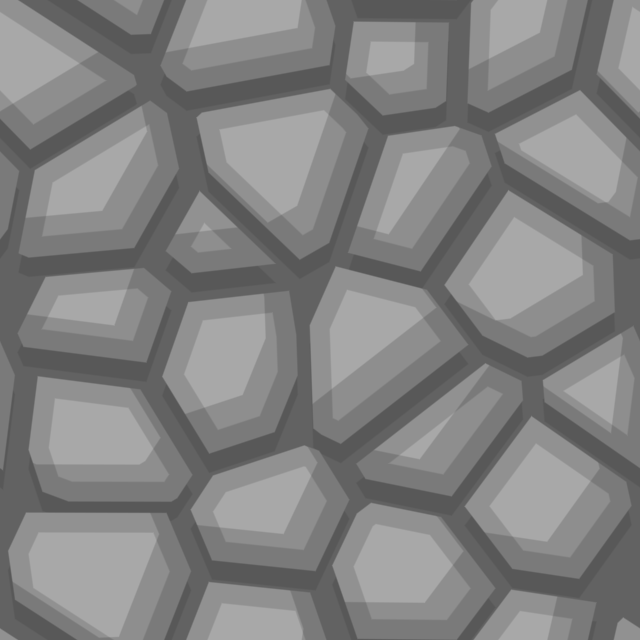
This texture is drawn by a WebGL 1 fragment shader. Its source:

```glsl
precision highp float;

// Tiling wall of flat-shaded grey stones with bevelled rims and drop shadows.
// Stones are cells of a weighted Voronoi diagram on a wrapped 4 by 5 grid,
// inset by uneven joints; a shifted copy of each outline bounds its lit part.

uniform vec2 u_resolution;

const vec2 GRID = vec2(4.0, 5.0);

float hash(vec2 p) {
    return fract(sin(dot(p, vec2(127.1, 311.7)) + 1.7) * 43758.5);
}

vec2 wrapCell(vec2 cell) {
    return cell - GRID * floor((cell + 0.5) / GRID);
}

// Stone centre in xy, its growth weight in z; odd columns are staggered.
vec3 stoneSeed(vec2 cell) {
    vec2 id = wrapCell(cell);
    vec2 jitter = vec2(hash(id), hash(id + 17.3)) - 0.5;
    vec2 stagger = vec2(0.0, 0.5 * mod(id.x, 2.0));
    return vec3((cell + 0.5 + 0.62 * jitter + stagger) / GRID,
                0.016 * hash(id + 41.9));
}

// Grid cell of the stone that owns point p.
vec2 owningCell(vec2 p) {
    vec2 base = floor(p * GRID);
    vec2 owner = base;
    float best = 10.0;
    for (int y = -2; y <= 2; y++) {
        for (int x = -2; x <= 2; x++) {
            vec2 cell = base + vec2(x, y);
            vec3 seed = stoneSeed(cell);
            vec2 away = p - seed.xy;
            float power = dot(away, away) - seed.z;
            if (power < best) {
                best = power;
                owner = cell;
            }
        }
    }
    return owner;
}

// Depth of p inside the stone of a cell, negative outside.
float stoneDepth(vec2 p, vec2 cell) {
    vec2 id = wrapCell(cell);
    vec3 seed = stoneSeed(cell);
    vec2 local = p - seed.xy;
    float depth = 1.0;

    // Straight sides facing the neighbours, each with its own joint width.
    for (int y = -2; y <= 2; y++) {
        for (int x = -2; x <= 2; x++) {
            if (x == 0 && y == 0) continue;
            vec2 offset = vec2(x, y);
            vec3 other = stoneSeed(cell + offset);
            vec2 toOther = other.xy - seed.xy;
            float gap = length(toOther);
            float side = 0.5 * (gap + (seed.z - other.z) / gap);
            float joint = 0.008 + 0.018 * hash(id + 7.3 * offset);
            depth = min(depth, side - joint - dot(local, toOther) / gap);
        }
    }

    // Chipped corners.
    for (int i = 0; i < 6; i++) {
        float k = float(i);
        float angle = 1.0472 * (k + 0.7 * hash(id + 3.1 * k));
        float reach = 0.13 + 0.05 * hash(id + 5.7 * k + 23.0);
        depth = min(depth, reach - dot(local, vec2(cos(angle), sin(angle))));
    }
    return depth;
}

float cover(float depth) {
    float soft = 1.0 / u_resolution.y;
    return smoothstep(-soft, soft, depth);
}

void main() {
    vec2 p = gl_FragCoord.xy / u_resolution;
    vec2 cell = owningCell(p);
    float depth = stoneDepth(p, cell);

    // Ground with shadows falling straight down.
    vec2 caster = p + vec2(0.0, 0.03);
    float shadow = cover(stoneDepth(caster, owningCell(caster)));
    float ground = mix(0.383, 0.345, shadow);

    // Rim and raised face, both brighter towards the upper left.
    float lit = cover(stoneDepth(p + vec2(0.05, -0.058), cell));
    float rim = mix(0.48, 0.57, lit);
    float face = mix(0.555, 0.66, lit);
    float stone = mix(rim, face, cover(depth - 0.031));

    gl_FragColor = vec4(vec3(mix(ground, stone, cover(depth))), 1.0);
}
```
